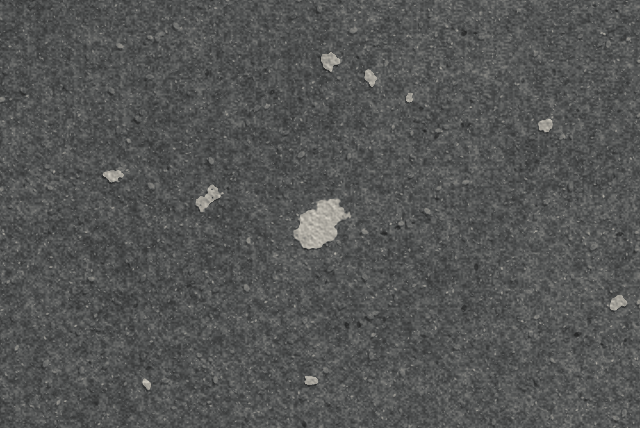
Write a WebGL 1 fragment shader that draws this texture.

```glsl
precision highp float;
// Weathered dark asphalt with fine grit, small stones, pits and pale mortar crumbs.
uniform vec2 u_resolution;

const float ASPHALT_TONE = 0.326;
const float GRAIN_CONTRAST = 0.85;
const float RELIEF_CONTRAST = 0.30;
const float MORTAR_TONE = 0.67;
const float CRUMB_COUNT = 9.0;
const vec2 LIGHT_DIR = vec2(0.5, 0.85);
const vec3 COOL_TINT = vec3(0.985, 1.005, 1.005);
const vec3 WARM_TINT = vec3(1.02, 1.0, 0.95);
const vec2 SPLAT_CENTER = vec2(0.748, 0.473);
const vec2 SPLAT_SIZE = vec2(0.064, 0.042);
const float SPLAT_ANGLE = 0.85;

float hash(vec2 p) {
  return fract(sin(dot(p, vec2(127.1, 311.7))) * 43758.5453);
}

vec2 hash2(vec2 p) {
  return vec2(hash(p), hash(p + 57.3));
}

float noise(vec2 p) {
  vec2 i = floor(p);
  vec2 f = fract(p);
  f = f * f * (3.0 - 2.0 * f);
  return mix(mix(hash(i), hash(i + vec2(1.0, 0.0)), f.x),
             mix(hash(i + vec2(0.0, 1.0)), hash(i + 1.0), f.x), f.y);
}

vec2 rotate(vec2 p, float a) {
  float c = cos(a);
  float s = sin(a);
  return vec2(c * p.x + s * p.y, c * p.y - s * p.x);
}

// Surface height at the scale of the grit.
float height(vec2 p) {
  return 0.6 * noise(p * 95.0 + 11.0) + 0.4 * noise(p * 190.0 + 37.0);
}

// Scattered angular chips: x = lit coverage times strength, y = cast shadow.
vec2 chips(vec2 p, float scale, float density, float seed) {
  vec2 q = p * scale;
  vec2 cell = floor(q);
  float soft = 0.6 * scale / u_resolution.y + 0.04;
  vec2 result = vec2(0.0);
  for (int y = -1; y <= 1; y++) {
    for (int x = -1; x <= 1; x++) {
      vec2 id = cell + vec2(float(x), float(y));
      vec2 key = id + seed;
      float present = step(hash(key + 7.9), density);
      float size = mix(0.12, 0.36, pow(hash(key + 3.1), 2.0));
      float angle = 6.283 * hash(key + 19.7);
      vec2 d = q - id - hash2(key);
      vec2 a = abs(rotate(d, angle)) * vec2(0.8, 1.25);
      vec2 b = abs(rotate(d + LIGHT_DIR * size * 0.8, angle)) * vec2(0.8, 1.25);
      float chip = max(max(a.x, a.y), (a.x + a.y) * 0.75) - size;
      float shade = max(b.x, b.y) - size;
      float lit = present * (1.0 - smoothstep(-soft, soft, chip));
      float strength = mix(0.25, 1.0, pow(hash(key + 31.3), 2.0));
      result.x = max(result.x, lit * strength);
      result.y = max(result.y, present * (1.0 - smoothstep(-soft, soft, shade)));
    }
  }
  return result;
}

// Ragged blob of mortar, 1 inside.
float mortar(vec2 p, vec2 center, vec2 size, float angle, float ragged) {
  float d = length(rotate(p - center, angle) / size) - 1.0;
  float edge = 0.6 * noise(p * 42.0 + 5.0) + 0.4 * noise(p * 115.0) - 0.5;
  return 1.0 - smoothstep(-0.09, 0.09, d + ragged * edge);
}

float allMortar(vec2 p, float aspect) {
  float cover = mortar(p, SPLAT_CENTER, SPLAT_SIZE, SPLAT_ANGLE, 1.0);
  for (float i = 0.0; i < CRUMB_COUNT; i++) {
    vec2 center = hash2(vec2(i * 3.7, 8.2)) * vec2(aspect, 1.0);
    float size = mix(0.009, 0.02, hash(vec2(i, 41.0)));
    float angle = 3.14 * hash(vec2(i, 63.0));
    cover = max(cover, 0.9 * mortar(p, center, size * vec2(1.2, 0.8), angle, 2.2));
  }
  return cover;
}

void main() {
  vec2 p = gl_FragCoord.xy / u_resolution.y;
  float aspect = u_resolution.x / u_resolution.y;
  vec2 towardLight = LIGHT_DIR * 0.003;

  // Mottled binder, fine grain and side-lit relief.
  float broad = noise(p * 3.0 + 2.0) - 0.5 + 0.6 * (noise(p * 11.0) - 0.5);
  float grain = 0.25 * noise(p * 45.0) + 0.35 * noise(p * 120.0 + 71.0)
              + 0.55 * noise(p * 240.0 + 23.0) - 0.575;
  float relief = height(p) - height(p + towardLight);
  float tone = ASPHALT_TONE * exp(GRAIN_CONTRAST * grain + RELIEF_CONTRAST * relief + 0.09 * broad);
  tone *= 0.96 + 0.08 * smoothstep(0.0, 1.8, p.x + 0.5 * p.y);

  // Pits gather on the upper right; chips lie everywhere.
  float worn = smoothstep(0.6, 1.7, p.x + 0.4 * p.y);
  vec2 pits = chips(p + 3.0, 44.0, 0.05 + 0.10 * worn, 90.0);
  vec2 grit = chips(p, 115.0, 0.30, 13.0);
  vec2 stones = chips(p, 46.0, 0.15, 47.0);
  tone *= 1.0 - 0.45 * pits.x;
  tone *= 1.0 - 0.14 * grit.y * (1.0 - grit.x) - 0.28 * stones.y;
  tone += 0.24 * grit.x;
  tone = mix(tone, 0.60 + 0.25 * grain, 0.75 * stones.x);

  // Mortar with a lit crumbly face, a dusty halo and a shaded lower edge.
  float cover = allMortar(p, aspect);
  float shade = allMortar(p + towardLight * 1.5, aspect);
  float halo = exp(-22.0 * max(length(p - SPLAT_CENTER) - 0.04, 0.0));
  tone += 0.035 * halo * noise(p * 60.0);
  tone *= 1.0 - 0.35 * shade * (1.0 - cover);
  float crumbly = MORTAR_TONE + 0.16 * grain + 0.42 * relief;
  tone = mix(tone, crumbly, cover);

  vec3 tint = mix(COOL_TINT, WARM_TINT, smoothstep(0.28, 0.65, tone));
  gl_FragColor = vec4(clamp(tone * tint, 0.0, 1.0), 1.0);
}
```
